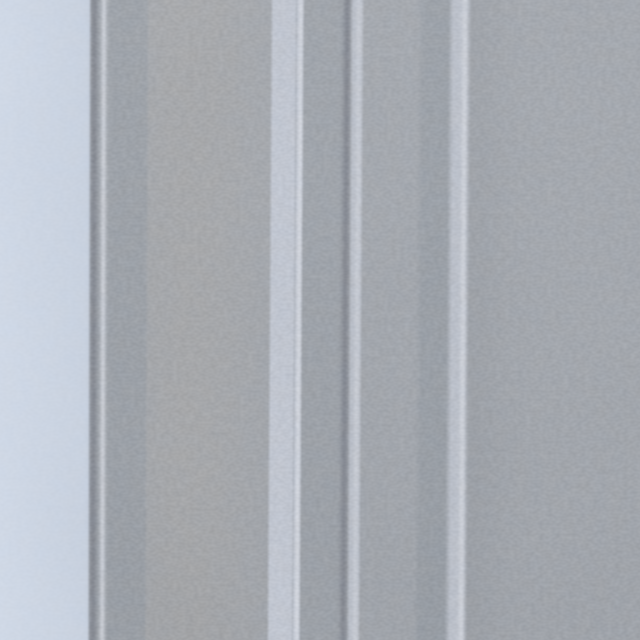
Reproduce this texture procedurally as a three.js fragment shader.

```glsl
// Pale painted panel moulding: upright grooves and lit ridges with fine grain.
#define PANEL vec3(0.800, 0.835, 0.888)
#define WALL vec3(0.638, 0.654, 0.678)
#define SHADE vec3(0.600, 0.622, 0.650)
#define GROOVE vec3(0.510, 0.525, 0.560)
#define STRIP vec3(0.755, 0.775, 0.815)
#define RIDGE vec3(0.800, 0.815, 0.845)
#define WARMTH vec3(0.012, 0.002, -0.012)
#define SOFT 0.0035
#define LEAN 0.0065
#define GRAIN 0.030
#define GRAIN_SCALE 190.0

varying vec2 vUv;

vec2 gradientAt(vec2 cell) {
  vec3 p = fract(cell.xyx * vec3(0.1031, 0.1030, 0.0973));
  p += dot(p, p.yzx + 33.33);
  float angle = 6.2832 * fract((p.x + p.y) * p.z);
  return vec2(cos(angle), sin(angle));
}

float gradientNoise(vec2 p) {
  vec2 i = floor(p), f = fract(p);
  vec2 w = f * f * f * (f * (f * 6.0 - 15.0) + 10.0);
  vec2 e = vec2(1.0, 0.0);
  float a = dot(gradientAt(i), f);
  float b = dot(gradientAt(i + e.xy), f - e.xy);
  float c = dot(gradientAt(i + e.yx), f - e.yx);
  float d = dot(gradientAt(i + e.xx), f - e.xx);
  return mix(mix(a, b, w.x), mix(c, d, w.x), w.y);
}

// Soft step centred on an edge
float edge(float at, float x, float soft) {
  return smoothstep(at - soft, at + soft, x);
}

// Soft upright band between two edges
float band(float from, float to, float x, float soft) {
  return edge(from, x, soft) - edge(to, x, soft);
}

// Narrow rounded line
float line(float at, float width, float x) {
  float d = (x - at) / width;
  return exp(-d * d);
}

void main() {
  // The uprights drift left towards the bottom
  float x = vUv.x + (1.0 - vUv.y) * LEAN * smoothstep(-0.1, 0.45, vUv.x);

  // Wall faces with slow light falloff
  vec3 color = WALL;
  color += WARMTH * line(0.30, 0.10, x);
  color = mix(color, SHADE, 0.7 * band(0.140, 0.231, x, SOFT));
  color = mix(color, SHADE, 0.45 * band(0.474, 0.540, x, SOFT));
  color = mix(color, SHADE, 0.85 * band(0.657, 0.706, x, 0.006));
  color -= 0.018 * line(0.735, 0.05, x) * step(0.72, x);
  color += 0.022 * (vUv.y - 0.5);

  // Bright panel on the left
  vec3 panel = PANEL + 0.012 * (0.06 - x) / 0.06;
  color = mix(panel, color, edge(0.1415, x, SOFT));

  // Left groove and its ridge
  color = mix(color, GROOVE, 0.80 * line(0.1475, 0.0055, x));
  color = mix(color, RIDGE, 0.85 * line(0.1625, 0.0050, x));

  // Flat strip with a lit lip
  color = mix(color, STRIP, band(0.425, 0.474, x, SOFT));
  color = mix(color, SHADE, 0.25 * line(0.4635, 0.0025, x));
  color = mix(color, RIDGE + 0.02, 0.85 * line(0.4700, 0.0035, x));

  // Centre groove and ridge
  color = mix(color, GROOVE, 0.85 * line(0.5425, 0.0060, x));
  color = mix(color, STRIP, 0.75 * band(0.550, 0.567, x, SOFT));
  color = mix(color, RIDGE, 0.60 * line(0.5610, 0.0045, x));

  // Right ridge, rising towards its outer edge
  color = mix(color, STRIP, 0.80 * band(0.705, 0.732, x, 0.006));
  color = mix(color, RIDGE, 0.90 * line(0.7265, 0.0050, x));

  // Fine grain, weaker on the bright panel, with broad mottling
  float fine = gradientNoise(vUv * GRAIN_SCALE * vec2(0.8, 1.2));
  fine += 0.6 * gradientNoise(vUv * GRAIN_SCALE * 0.45 + 17.0);
  float broad = gradientNoise(vUv * 5.0 + 3.0);
  float grainAmount = mix(0.35, 1.0, edge(0.1415, x, SOFT));
  color += GRAIN * grainAmount * fine + 0.008 * broad;
  color += 0.5 * WARMTH * gradientNoise(vUv * 40.0 + 9.0);

  gl_FragColor = vec4(color, 1.0);
}
```
